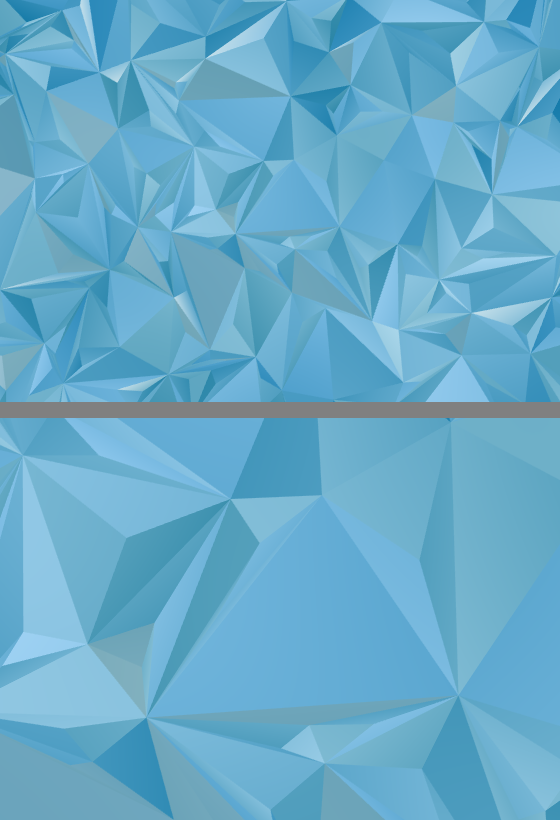
Top: the whole. Bottom: its middle third, enlarged.
Write a Shadertoy shader that draws this background.

```glsl
// Low-poly background: irregular triangular facets in shaded sky blues and teals.

// Three random values in 0..1 from an integer lattice point.
vec3 hash3(vec3 p) {
    uvec3 v = uvec3(ivec3(p)) * 1664525u + 1013904223u;
    v.x += v.y * v.z; v.y += v.z * v.x; v.z += v.x * v.y;
    v ^= v >> 16u;
    v.x += v.y * v.z; v.y += v.z * v.x; v.z += v.x * v.y;
    return vec3(v >> 8u) / 16777216.0;
}

float cornerSlope(vec2 cell, vec2 offset) {
    float angle = 6.2832 * hash3(vec3(cell, 77)).x;
    return dot(vec2(cos(angle), sin(angle)), offset);
}

float gradientNoise(vec2 p) {
    vec2 i = floor(p), f = p - i, e = vec2(1, 0);
    vec2 u = f * f * f * (f * (f * 6.0 - 15.0) + 10.0);
    return mix(mix(cornerSlope(i, f), cornerSlope(i + e, f - e), u.x),
               mix(cornerSlope(i + e.yx, f - e.yx), cornerSlope(i + 1.0, f - 1.0), u.x), u.y);
}

float cross2(vec2 a, vec2 b) { return a.x * b.y - a.y * b.x; }

vec3 barycentric(vec2 p, vec2 a, vec2 b, vec2 c) {
    return vec3(cross2(b - p, c - p), cross2(c - p, a - p), cross2(a - p, b - p))
         / cross2(b - a, c - a);
}

bool inside(vec3 bary) { return min(bary.x, min(bary.y, bary.z)) >= 0.0; }

// Jittered lattice vertex; staying within half a cell keeps every quad simple.
vec2 vertex(vec2 cell) { return cell + 0.94 * (hash3(vec3(cell, 5)).xy - 0.5); }

vec3 facetColor(vec3 bary, vec3 id, vec2 p) {
    // Split some triangles around an inner point, up to twice.
    for (int level = 0; level < 2; level++) {
        if (hash3(id + vec3(0, 0, 300)).x > (level == 0 ? 0.55 : 0.25)) break;
        vec3 centre = 0.12 + hash3(id + vec3(0, 0, 600));
        centre /= dot(centre, vec3(1));
        vec3 ratio = bary / centre;
        int k = ratio.x < ratio.y ? (ratio.x < ratio.z ? 0 : 2) : (ratio.y < ratio.z ? 1 : 2);
        bary -= centre * ratio[k];
        bary[k] = ratio[k];
        id.z = id.z * 4.0 + float(k + 1);
    }

    // Tone: random per facet, a linear slope across it, and broad regions.
    vec3 tones = hash3(id + vec3(0, 0, 1000));
    vec3 slope = hash3(id + vec3(0, 0, 2000)) - 0.5;
    vec3 accent = hash3(id + vec3(0, 0, 3000));
    float tone = 1.7 * (dot(tones, vec3(1)) - 1.5) + 1.3 * dot(bary, slope)
               + 1.5 * gradientNoise(p * 0.3);
    vec3 color = vec3(0.365, 0.655, 0.79) + tone * vec3(0.1, 0.063, 0.052);

    // Teal to blue shift, then rare grey-green facets and pale highlights.
    color += (accent.z - 0.5) * vec3(-0.04, -0.01, 0.06);
    color = mix(color, vec3(0.50, 0.65, 0.68), 0.55 * step(0.95, accent.y));
    return mix(color, vec3(0.80, 0.89, 0.92), step(0.96, accent.x) * (0.3 + 0.6 * bary.x));
}

vec3 mesh(vec2 p) {
    for (int k = 0; k < 9; k++) {
        vec2 cell = floor(p) + vec2(k % 3, k / 3) - 1.0;
        vec2 a = vertex(cell), b = vertex(cell + vec2(1, 0));
        vec2 c = vertex(cell + 1.0), d = vertex(cell + vec2(0, 1));

        // Cut the quad along a diagonal that lies within it.
        bool acFits = min(cross2(b - a, c - a), cross2(c - a, d - a)) > 0.0;
        bool bdFits = min(cross2(b - a, d - a), cross2(c - b, d - b)) > 0.0;
        bool useAC = acFits && (!bdFits || hash3(vec3(cell, 9)).x < 0.5);

        vec3 first = useAC ? barycentric(p, a, b, c) : barycentric(p, a, b, d);
        if (inside(first)) return facetColor(first, vec3(cell, 1), p);
        vec3 second = useAC ? barycentric(p, a, c, d) : barycentric(p, b, c, d);
        if (inside(second)) return facetColor(second, vec3(cell, 2), p);
    }
    return vec3(0.37, 0.66, 0.80);
}

void mainImage(out vec4 fragColor, in vec2 fragCoord) {
    // Turn the lattice so that its rows do not follow the canvas sides.
    mat2 turn = mat2(cos(0.6), sin(0.6), -sin(0.6), cos(0.6));
    vec3 sum = vec3(0);
    // Eight spread samples per pixel smooth the edges.
    for (int i = 0; i < 8; i++) {
        vec2 offset = (vec2(i, (3 * i) % 8) - 3.5) / 7.0;
        sum += mesh(turn * (fragCoord + offset) / iResolution.y * 6.8 + 20.0);
    }
    fragColor = vec4(sum / 8.0, 1);
}
```
